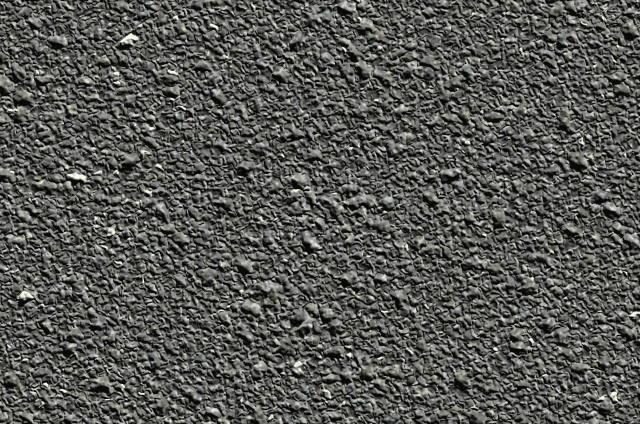
Write a WebGL 2 fragment shader that draws this texture.

```glsl
#version 300 es
precision highp float;

uniform vec2 u_resolution;
out vec4 fragColor;

const vec2 LIGHT_DIR = vec2(0.40, 0.917);
const float LIGHT_SLOPE = 0.75;

float hash(vec2 p) {
    return fract(sin(dot(p, vec2(127.1, 311.7))) * 43758.5453);
}

float valueNoise(vec2 p) {
    p = mat2(0.8, 0.6, -0.6, 0.8) * p;
    vec2 i = floor(p), f = fract(p);
    f = f * f * (3.0 - 2.0 * f);
    float low = mix(hash(i), hash(i + vec2(1, 0)), f.x);
    float high = mix(hash(i + vec2(0, 1)), hash(i + vec2(1, 1)), f.x);
    return mix(low, high, f.y);
}

// Angular domes, one per cell: x is height, y is the seed of the top stone
vec2 stoneLayer(vec2 p, float scale, float presence, float layerSeed) {
    vec2 grid = p * scale, base = floor(grid);
    vec2 top = vec2(0.0, 0.5);
    for (int y = -1; y <= 1; y++) {
        for (int x = -1; x <= 1; x++) {
            vec2 cell = base + vec2(x, y);
            vec2 key = cell + layerSeed;
            float seed = hash(key);
            if (hash(key + 7.3) > presence) continue;
            vec2 jitter = vec2(hash(key + 13.7), hash(key + 29.1));
            vec2 d = grid - cell - jitter;
            float angle = 6.2832 * hash(key + 41.9);
            float c = cos(angle), s = sin(angle);
            d = mat2(c, -s, s, c) * d * vec2(1.0, 1.2 + 0.6 * seed);
            float radius = mix(0.42, 0.8, fract(seed * 17.0));
            float facet = max(max(abs(d.x), abs(d.y)), 0.72 * abs(d.x + d.y));
            float r = mix(length(d), facet, 0.6) / radius;
            float dome = 0.75 * (1.0 - r * r) + 0.35 * fract(seed * 53.0);
            float height = r < 1.0 ? dome * radius / scale : 0.0;
            if (height > top.x) top = vec2(height, seed);
        }
    }
    return top;
}

vec2 higher(vec2 a, vec2 b) {
    return a.x > b.x ? a : b;
}

// Coarse and medium stones over a bed of fine grains, roughened by grit
vec2 gravel(vec2 p) {
    vec2 warp = vec2(valueNoise(p * 85.0), valueNoise(p * 85.0 + 31.0)) - 0.5;
    vec2 q = p + 0.010 * warp;
    vec2 surface = stoneLayer(q, 92.0, 0.90, 3.0) + vec2(0.003, 0.0);
    surface = higher(surface, stoneLayer(q, 52.0, 0.50, 151.0));
    surface = higher(surface, stoneLayer(q, 33.0, 0.22, 263.0));
    surface.x += 0.0055 * valueNoise(p * 105.0 + 17.0);
    surface.x += 0.0022 * valueNoise(p * 210.0 + 71.0);
    return surface;
}

// Lambert light with cast shadows and dark crevices
float lighting(vec2 p, float height) {
    float near = gravel(p + LIGHT_DIR * 0.003).x;
    float slope = (height - near) / 0.003;
    float lit = max((0.78 * slope + 0.63) / sqrt(1.0 + slope * slope), 0.0);
    float block = near - height - 0.003 * LIGHT_SLOPE;
    for (int i = 1; i <= 2; i++) {
        float reach = 0.007 * float(i);
        float blocker = gravel(p + LIGHT_DIR * reach).x;
        block = max(block, blocker - height - reach * LIGHT_SLOPE);
    }
    float shadow = smoothstep(0.0, 0.005, block);
    float crevice = mix(0.6, 1.0, smoothstep(0.004, 0.011, height));
    return lit * crevice * (1.0 - 0.92 * shadow);
}

// Grey stone with cool and olive tints, plus rare white and tan chips
vec3 stoneColor(vec2 p, float seed) {
    vec3 tint = mix(vec3(1.0, 0.99, 0.92), vec3(0.97, 1.0, 1.01), fract(seed * 91.0));
    float speckle = valueNoise(p * 150.0 + 53.0);
    float grain = 0.42 + 0.14 * fract(seed * 37.0) + 0.52 * speckle * speckle;
    vec3 color = tint * (grain + 0.10 * valueNoise(p * 260.0));
    color = mix(color, vec3(0.90, 0.70, 0.52), step(0.9855, seed));
    return mix(color, vec3(1.10, 1.09, 1.04), step(0.986, seed));
}

vec3 shade(vec2 p) {
    vec2 surface = gravel(p);
    float light = lighting(p, surface.x);
    return vec3(0.032, 0.033, 0.026) + 0.86 * light * stoneColor(p, surface.y);
}

void main() {
    // Average four samples to soften the edges
    vec3 color = vec3(0.0);
    for (int i = 0; i < 4; i++) {
        vec2 offset = 0.6 * (vec2(i % 2, i / 2) - 0.5);
        color += shade((gl_FragCoord.xy + offset) / u_resolution.y);
    }
    fragColor = vec4(min(color * 0.25, 1.0), 1.0);
}
```
